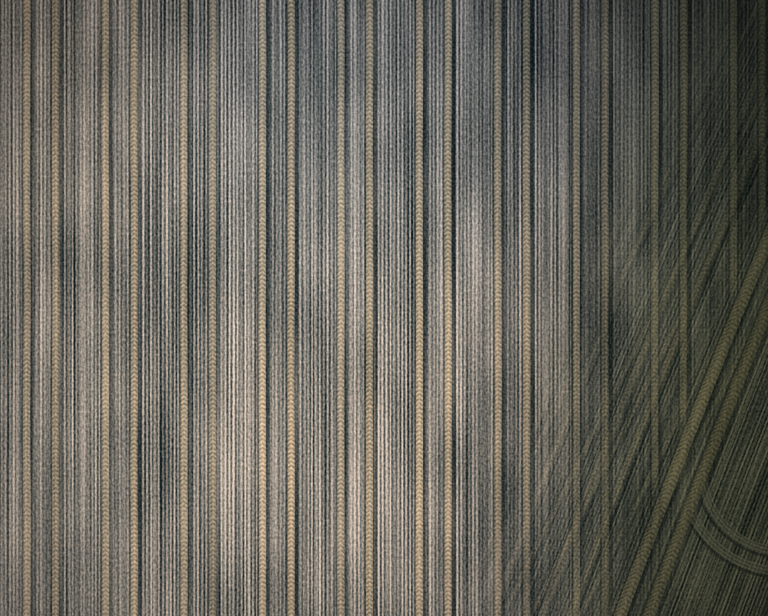
Give the GLSL for this texture, as a Shadertoy shader.

```glsl
// Ploughed field from above: vertical furrows with paired tyre tracks, crossed by diagonal tracks.

const float TAU = 6.28318;
const float PERIOD = 0.1022;         // distance between track pairs
const float GAUGE = 0.0375;          // distance between the two wheels
const float FURROW = PERIOD / 20.0;  // distance between furrows
const vec3 SHADOW = vec3(0.10, 0.135, 0.14);
const vec3 SOIL = vec3(0.69, 0.635, 0.58);
const vec3 WARM = vec3(1.05, 0.99, 0.88);
const vec3 GREEN = vec3(0.88, 0.95, 0.80);
const vec3 COOL = vec3(0.94, 1.0, 1.07);

float hash(float n) {
    n = fract(n * 0.1031);
    n *= n + 33.33;
    return fract(n * (n + n));
}

vec2 gradientAt(vec2 cell) {
    float angle = TAU * hash(cell.x + 57.3 * hash(cell.y + 19.7));
    return vec2(cos(angle), sin(angle));
}

// Gradient noise, about -0.7 to 0.7
float noise(vec2 p) {
    vec2 i = floor(p), f = p - i;
    vec2 w = f * f * f * (f * (f * 6.0 - 15.0) + 10.0);
    vec2 e = vec2(1.0, 0.0);
    float low = mix(dot(gradientAt(i), f), dot(gradientAt(i + e), f - e), w.x);
    float high = mix(dot(gradientAt(i + e.yx), f - e.yx), dot(gradientAt(i + 1.0), f - 1.0), w.x);
    return mix(low, high, w.y);
}

// Soft-edged band around zero
float band(float d, float halfWidth, float blur) {
    return 1.0 - smoothstep(halfWidth - blur, halfWidth + blur, abs(d));
}

// Brightness of parallel furrows running along y
float furrows(vec2 p) {
    float row = p.x / FURROW;
    float depth = mix(0.08, 0.34, hash(floor(row) + 211.0));
    float ridge = -depth * cos(TAU * row);
    float strands = 0.45 * noise(vec2(row * 1.6, p.y * 3.0)) + 0.35 * noise(vec2(row * 0.45, p.y * 1.2));
    float clods = 0.25 * noise(vec2(row * 2.1, p.y * 190.0));
    return 0.6 + ridge + strands + clods;
}

// Lays repeated wheel pairs with treads and a dark rut beside each; soil is (brightness, warmth)
vec2 layTracks(vec2 soil, vec2 p, float first, float halfWidth, float strength, float blur) {
    float x = p.x - first + 0.001 * noise(vec2(p.x * 4.0, p.y * 6.0));
    float cell = floor((x + 0.02) / PERIOD);
    for (int i = 0; i < 2; i++) {
        float wheel = float(i);
        float wear = hash(cell * 2.0 + wheel + 71.0);
        float d = x - cell * PERIOD - wheel * GAUGE;
        float rut = band(d - halfWidth - 0.0027, 0.0025, blur + 0.0005);
        float fade = clamp(0.85 + 0.7 * noise(vec2(cell * 3.7 + wheel, p.y * 5.0)), 0.0, 1.0);
        soil = mix(soil, vec2(0.03, 0.0), rut * fade * strength * mix(0.6, 1.0, wear));
        float edge = band(d + halfWidth + 0.001, 0.0013, blur);
        soil.x = mix(soil.x, 0.15, 0.65 * edge * strength);
        float tread = sin(TAU * (p.y / 0.0058 + abs(d) / 0.009));
        float surface = 0.9 + 0.15 * tread + 0.1 * wear - 0.1 * wheel - 0.25 * abs(d) / halfWidth;
        float cover = band(d, halfWidth, blur) * strength * mix(0.75, 0.95, wear);
        soil = mix(soil, vec2(surface, 1.0), cover);
    }
    return soil;
}

// Curved turning tracks around a centre
float layArcs(float level, vec2 p, vec2 centre, float strength, float blur) {
    float radius = length(p - centre);
    for (int i = 0; i < 2; i++) {
        float d = radius - 0.132 + 0.026 * float(i);
        level = mix(level, 0.1, 0.6 * strength * band(d - 0.008, 0.002, blur));
        float tread = 0.15 * sin(TAU * radius / 0.0045);
        level = mix(level, 0.7 + tread, 0.7 * strength * band(d, 0.006, blur));
    }
    return level;
}

void mainImage(out vec4 fragColor, in vec2 fragCoord) {
    vec2 p = fragCoord / iResolution.x;
    float height = iResolution.y / iResolution.x;
    float blur = 0.6 / iResolution.x;

    // Slanted coordinates of the crossing rows
    vec2 slant = vec2(p.x - 0.37 * p.y - 0.045 * p.y * p.y, p.y);
    vec2 steep = vec2(p.x - 0.5 * p.y, p.y);
    float ragged = slant.x + 0.05 * noise(p * 9.0);
    float crossed = smoothstep(0.56, 0.72, ragged);
    float headland = smoothstep(0.84, 0.87, slant.x);

    // Upright rows, then the slanted rows worn over them
    float level = mix(furrows(p), furrows(slant), max(0.55 * crossed, headland));
    vec2 soil = vec2(level - 0.1 * max(crossed, headland), 0.0);
    float upright = mix(1.0, 0.6, crossed) * (1.0 - headland);
    soil = layTracks(soil, steep, 0.04, 0.0035, 0.35 * crossed * (1.0 - headland), blur);
    float mainPair = smoothstep(0.785, 0.795, slant.x) * (1.0 - smoothstep(0.862, 0.87, slant.x));
    float worn = 0.45 * crossed * (1.0 - headland);
    soil = layTracks(soil, slant, 0.807, mix(0.005, 0.0085, mainPair), max(worn, 0.95 * mainPair), blur);
    soil = layTracks(soil, p, 0.035, 0.0046, upright * (1.0 - 0.7 * mainPair), blur);
    float turning = headland * (1.0 - smoothstep(0.16, 0.2, p.y));
    soil.x = layArcs(soil.x, p, vec2(1.02, 0.19), turning, blur);

    // Grain and broad moisture patches
    soil.x += 0.25 * noise(p * 310.0) + 0.2 * noise(p * vec2(8.0, 4.0) + 4.0);
    soil.x += 0.14 * noise(p * vec2(22.0, 12.0) + 9.0);
    vec3 color = mix(SHADOW, SOIL, clamp(soil.x, -0.05, 1.15));
    color *= mix(vec3(1.0), WARM, soil.y);

    // Cool upper middle, shaded right side, darkened corners
    float top = p.y / height;
    color *= mix(vec3(1.0), COOL, smoothstep(0.3, 1.0, top) * smoothstep(0.05, 0.4, p.x));
    color *= mix(vec3(1.0), GREEN, smoothstep(0.6, 0.95, slant.x + 0.25 * p.y));
    color *= 1.0 - 0.22 * smoothstep(0.55, 0.95, p.x);
    vec2 offset = (vec2(p.x, top) - vec2(0.38, 0.42)) * vec2(1.15, 0.95);
    color *= 1.18 - 0.9 * dot(offset, offset);
    fragColor = vec4(clamp(color, 0.0, 1.0), 1.0);
}
```
